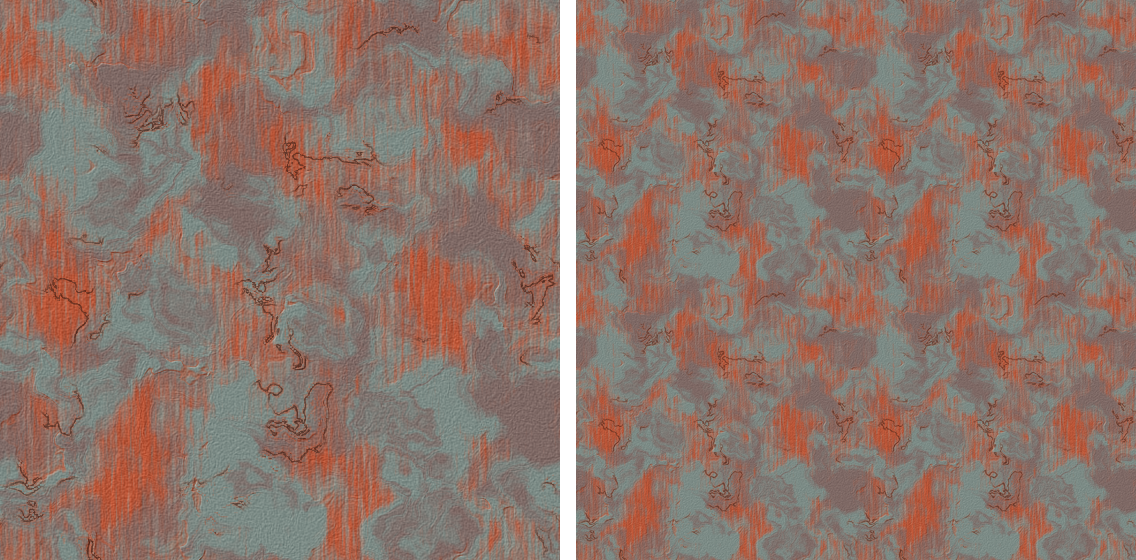
Left, the tile; right, the same tile 2 across and 2 down.
Write a Shadertoy shader that draws this texture.

```glsl
// Tiling weathered metal: teal paint, cloudy brown stains and vertically streaked rust with flaking edges.

// Unit gradient of a lattice cell, wrapped to the number of cells
vec2 gradient(vec2 cell, vec2 cells, int seed) {
    uvec2 c = uvec2(floor(mod(cell + 0.5, cells)));
    uint n = c.x + (c.y << 10) + (uint(seed) << 20);
    n = (n ^ (n >> 16)) * 0x7feb352du;
    n = (n ^ (n >> 15)) * 0x846ca68bu;
    n ^= n >> 16;
    float angle = 6.28319 * float(n & 65535u) / 65536.0;
    return vec2(cos(angle), sin(angle));
}

// Gradient noise that repeats over the unit square
float noise(vec2 p, vec2 cells, int seed) {
    p *= cells;
    vec2 i = floor(p), f = p - i;
    vec2 u = f * f * f * (f * (f * 6.0 - 15.0) + 10.0);
    vec2 x = vec2(1, 0), y = vec2(0, 1);
    float low = mix(dot(gradient(i, cells, seed), f),
                    dot(gradient(i + x, cells, seed), f - x), u.x);
    float high = mix(dot(gradient(i + y, cells, seed), f - y),
                     dot(gradient(i + 1.0, cells, seed), f - 1.0), u.x);
    return 1.5 * mix(low, high, u.y);
}

float fbm(vec2 p, vec2 cells, int octaves, int seed) {
    float sum = 0.0, amplitude = 0.5;
    for (int k = 0; k < octaves; k++) {
        sum += amplitude * noise(p, cells, seed + k);
        cells *= 2.0;
        amplitude *= 0.56;
    }
    return sum;
}

// Bends the plane so that patches get curled outlines
vec2 warp(vec2 p) {
    return p + 0.1 * vec2(fbm(p, vec2(6), 4, 1), fbm(p, vec2(6), 4, 11));
}

float rustField(vec2 q) {
    return fbm(q, vec2(6, 5), 5, 21);
}

// Long thin vertical scratches
float streaks(vec2 p) {
    return 0.5 * noise(p, vec2(190, 10), 31) + 0.5 * noise(p, vec2(101, 6), 32)
         + 0.45 * noise(p, vec2(251, 24), 33);
}

// Curled wrinkles and fine grit
float grit(vec2 p, vec2 q) {
    return 0.5 * abs(noise(q, vec2(80), 41)) + 0.45 * noise(q, vec2(150), 42)
         + 0.5 * noise(p, vec2(243), 43);
}

// Raised paint flakes: low where rust has eaten the paint
float flakes(float rust) {
    return smoothstep(0.03, -0.03, rust);
}

void mainImage(out vec4 fragColor, in vec2 fragCoord) {
    vec2 p = fragCoord / iResolution.xy;
    vec2 q = warp(p);
    vec2 pLit = p + vec2(-0.0016, 0.0018), qLit = warp(pLit);

    // Material fields
    float rust = rustField(q);
    float streak = streaks(p);
    float grain = grit(p, q);
    float blotch = fbm(q, vec2(6), 6, 51);
    float vein = abs(fbm(q, vec2(4), 6, 61));
    float peeling = smoothstep(0.05, 0.3, fbm(p, vec2(7), 3, 71));
    float broad = fbm(p, vec2(4), 3, 75);

    // Coverage
    float stainMask = max(smoothstep(-0.08, 0.26, blotch), 0.75 * smoothstep(0.09, 0.0, vein));
    float rustMask = smoothstep(-0.14, 0.22, rust + 0.2 * streak + 0.3 * broad);
    float emberMask = smoothstep(0.1, 0.55, rust + 0.3 * streak + 0.4 * broad - 0.2 * blotch);
    float rim = smoothstep(0.05, 0.0, abs(rust - 0.02)) * peeling;

    // Pigments
    vec3 color = mix(vec3(0.47, 0.53, 0.51), vec3(0.48, 0.38, 0.365), 0.9 * stainMask);
    vec3 rustColor = mix(vec3(0.62, 0.41, 0.345), vec3(0.53, 0.36, 0.32), 0.75 * stainMask);
    color = mix(color, rustColor, 0.88 * rustMask);
    color = mix(color, vec3(0.73, 0.29, 0.16), 0.8 * max(emberMask, 0.6 * rim));

    // Pale scratches and dark grooves in the rusted parts
    float worn = smoothstep(-0.2, 0.12, rust + 0.2 * broad);
    color = mix(color, vec3(0.62, 0.55, 0.50), 0.4 * worn * smoothstep(0.05, 0.55, -streak));
    color *= 1.0 + 0.1 * worn * noise(p, vec2(220, 14), 81);

    // Sparse thin cracks with glowing rust beside a dark line
    float crackField = fbm(q, vec2(4, 5), 6, 85);
    float slope = length(vec2(dFdx(crackField), dFdy(crackField))) * iResolution.y;
    float crackDistance = abs(crackField) / max(slope, 0.5);
    float cracked = smoothstep(0.08, 0.25, fbm(p, vec2(5), 3, 95));
    color = mix(color, vec3(0.72, 0.33, 0.21), 0.5 * cracked * smoothstep(0.007, 0.001, crackDistance));
    color *= 1.0 - 0.4 * cracked * smoothstep(0.0025, 0.0005, crackDistance);

    // Relief lit from the upper left
    float ledge = flakes(rust) - flakes(rustField(qLit));
    float bumps = grain - grit(pLit, qLit);
    float grooves = streak - streaks(pLit);
    float relief = 0.085 * bumps + 0.035 * worn * grooves + (0.015 + 0.12 * peeling) * ledge;
    relief += 0.035 * noise(p, vec2(256), 99);
    color += 0.015 + relief * vec3(1.0, 0.95, 0.9);

    fragColor = vec4(clamp(color, 0.0, 1.0), 1.0);
}
```
